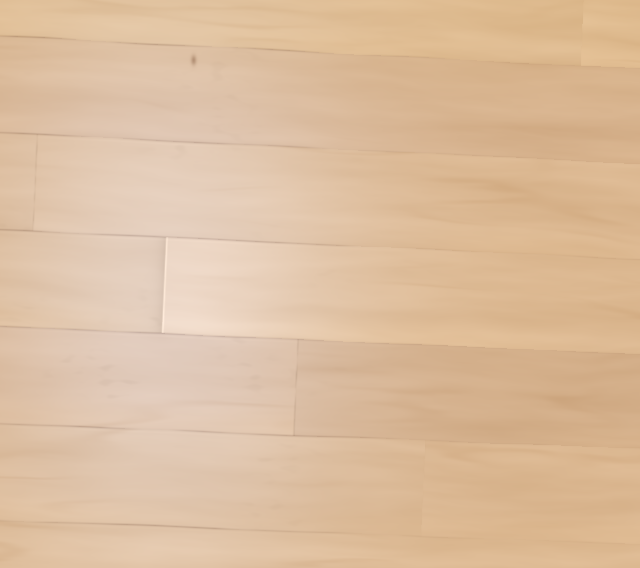
This texture is drawn by a WebGL 2 fragment shader. Its source:

```glsl
#version 300 es
precision highp float;
// Pale wooden floor: long, slightly tilted boards with soft grain and a window glare.
uniform vec2 u_resolution;
out vec4 fragColor;

vec2 hashGradient(vec2 cell) {
  vec3 h = fract(cell.xyx * vec3(0.1031, 0.1030, 0.0973));
  h += dot(h, h.yzx + 33.33);
  float angle = 6.2832 * fract((h.x + h.y) * h.z);
  return vec2(cos(angle), sin(angle));
}

float gradientNoise(vec2 p) {
  vec2 i = floor(p), f = fract(p);
  vec2 u = f * f * f * (f * (f * 6.0 - 15.0) + 10.0);
  float a = dot(hashGradient(i), f);
  float b = dot(hashGradient(i + vec2(1, 0)), f - vec2(1, 0));
  float c = dot(hashGradient(i + vec2(0, 1)), f - vec2(0, 1));
  float d = dot(hashGradient(i + vec2(1, 1)), f - vec2(1, 1));
  return mix(mix(a, b, u.x), mix(c, d, u.x), u.y);
}

// Grain stretched along the board, bent by a slow wave
float woodGrain(vec2 p) {
  p.y += 0.02 * gradientNoise(p * vec2(3.5, 7.0));
  float sum = 0.0, weight = 0.5;
  vec2 scale = vec2(1.8, 22.0);
  for (int i = 0; i < 4; i++) {
    sum += weight * gradientNoise(p * scale + float(i) * 17.3);
    scale *= vec2(2.2, 1.75);
    weight *= 0.55;
  }
  return sum;
}

// Soft line of the given half width, never sharper than one pixel
float softLine(float dist, float halfWidth) {
  float blur = max(0.0026, 1.0 / u_resolution.y);
  return 1.0 - smoothstep(halfWidth - blur, halfWidth + blur, abs(dist));
}

void main() {
  vec2 p = gl_FragCoord.xy / u_resolution.y;
  p.y = 1.0 - p.y;

  // Rows of boards, counted downwards, with their end joints and tones
  float joints[7] = float[7](1.026, -1.0, 0.062, 0.289, 0.521, 0.745, -1.0);
  float tones[7] = float[7](0.012, -0.016, 0.003, 0.006, -0.016, 0.0, 0.008);
  float slope = 0.053 - 0.016 * p.y;
  float wobble = 0.0025 * gradientNoise(vec2(p.x * 6.0, p.y * 3.0));
  float v = (p.y - slope * p.x - 0.0632 + wobble) / 0.1705;
  float row = floor(v);
  float across = v - row;
  int index = clamp(int(row) + 1, 0, 6);
  float jointDist = p.x - joints[index] + 0.0077 * (across - 0.5);
  float side = smoothstep(-0.002, 0.002, jointDist);
  vec2 board = vec2(p.x, v * 0.1705) + vec2(row * 3.7 + step(0.0, jointDist) * 8.3, row * 1.9);

  // Warm base washed out by the glare left of the centre
  vec2 g = (p - vec2(0.29, 0.53)) / vec2(0.33, 0.54);
  float glare = exp(-dot(g, g));
  vec3 color = mix(vec3(0.850, 0.708, 0.556), vec3(0.897, 0.815, 0.755), glare);
  color += vec3(0.010, 0.010, -0.006) * smoothstep(0.25, 0.0, p.y);

  // Board tone, with a brighter sheen on the board past the middle joint
  color += tones[index] * vec3(0.9, 1.0, 0.6);
  color += 0.008 * (side - 0.5) * (index == 4 ? -1.0 : 1.0);
  float sheen = exp(-pow((p.x - 0.34) / 0.14, 2.0));
  color += index == 3 ? 0.028 * side * sheen : 0.0;

  // Broad streaks and fine fibres
  float grain = woodGrain(board);
  color += grain * vec3(0.058, 0.073, 0.088) * (1.0 - 0.4 * glare);

  // Sparse darker veins
  float vein = abs(gradientNoise(board * vec2(2.2, 17.0) + 41.0) + 0.3 * grain);
  float veinMask = smoothstep(0.0, 0.35, gradientNoise(board * vec2(3.0, 9.0) + 5.0));
  color -= vec3(0.020, 0.027, 0.033) * smoothstep(0.10, 0.0, vein) * veinMask;

  // Pale edge along the lower side of some boards
  float edgeLight = smoothstep(0.65, 0.95, across);
  edgeLight *= smoothstep(-0.2, 0.4, gradientNoise(board * vec2(1.5, 2.0)));
  color += vec3(0.018, 0.016, 0.008) * edgeLight;

  // Faint smudges, seen only in the glare
  float smudge = gradientNoise(board * vec2(30.0, 75.0));
  float smudgeArea = smoothstep(0.1, 0.4, gradientNoise(board * vec2(5.0, 9.0) + 23.0));
  color -= 0.028 * smoothstep(0.1, 0.5, smudge) * smudgeArea * glare;

  // Long seams: soft broken grooves that fade towards the right
  float seam = floor(v + 0.5);
  float seamDist = (v - seam) * 0.1705;
  float seamWear = clamp(0.6 + 1.3 * gradientNoise(vec2(p.x * 9.0, seam * 5.3)), 0.1, 1.0);
  float seamFade = mix(1.0, 0.28, smoothstep(0.4, 0.85, p.x));
  color -= vec3(0.135, 0.145, 0.135) * softLine(seamDist, 0.0008) * seamWear * seamFade;
  color -= 0.014 * exp(-abs(seamDist) / 0.006) * seamFade;
  color += 0.018 * softLine(seamDist - 0.005, 0.001) * glare;

  // End joints; the one in the glare catches a bright rim
  float bright = index == 3 ? 1.0 : 0.0;
  float jointWear = clamp(0.55 + 1.2 * gradientNoise(vec2(row * 4.1, p.y * 40.0)), 0.1, 1.0);
  float jointFade = index == 0 || index == 5 ? 0.12 : 1.0;
  color -= 0.085 * softLine(jointDist, 0.0008) * jointWear * jointFade * (1.0 - bright);
  color -= bright * 0.06 * exp(-abs(jointDist) / 0.010) * (1.0 - side);
  color += bright * vec3(0.085, 0.090, 0.085) * softLine(jointDist - 0.001, 0.0012);

  // Single small knot
  vec2 knot = (p - vec2(0.341, 0.106)) / vec2(0.0045, 0.0085);
  color -= vec3(0.16, 0.18, 0.18) * exp(-dot(knot, knot));

  fragColor = vec4(clamp(color, 0.0, 1.0), 1.0);
}
```
